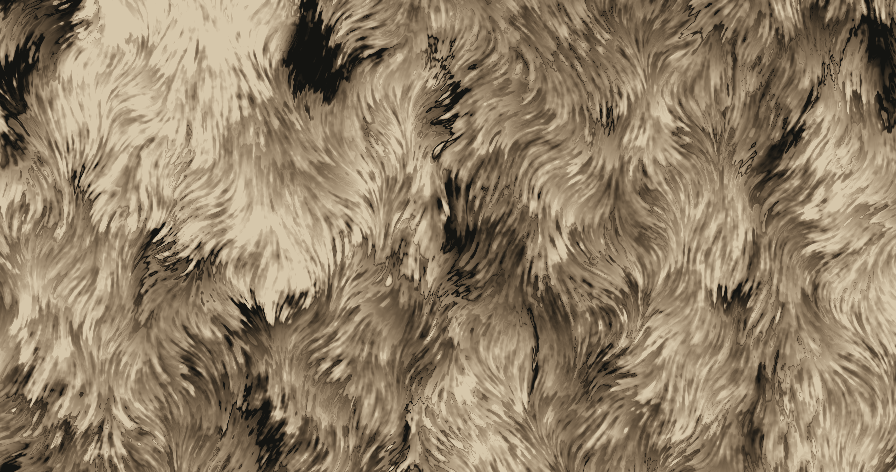
This texture is drawn by a Shadertoy shader. Its source:

```glsl
vec3 hash3(vec2 cell) {
    vec3 h = fract(cell.xyx * vec3(0.1031, 0.1030, 0.0973));
    h += dot(h, h.yxz + 33.33);
    return fract((h.xxy + h.yzz) * h.zyx);
}

// Smooth cellular noise, -1 to 1: random cell values blended by distance
float cells(vec2 p) {
    vec2 base = floor(p);
    float total = 0.0, weights = 0.0;
    for (int y = -1; y <= 1; y++)
    for (int x = -1; x <= 1; x++) {
        vec2 cell = base + vec2(x, y);
        vec3 rnd = hash3(cell);
        vec2 d = cell + rnd.xy - p;
        float w = exp(-7.0 * dot(d, d));
        total += w * (2.0 * rnd.z - 1.0);
        weights += w;
    }
    return total / weights;
}

// Direction of the hair: mostly upright, with swirls
vec2 hairDirection(vec2 p) {
    float angle = 0.15
        + 0.55 * sin(9.0 * p.x + 2.0 * sin(6.0 * p.y + 1.0))
        + 0.45 * sin(13.0 * p.y - 7.0 * p.x + 2.0 * sin(11.0 * p.x))
        + 0.25 * sin(31.0 * p.x + 23.0 * p.y);
    return vec2(sin(angle), cos(angle));
}

// Brightness of the pelt without single hairs
float peltTone(vec2 p) {
    vec2 w = p + 0.045 * vec2(cells(p * 6.0), cells(p * 6.0 + 40.0));
    w += 0.012 * vec2(cells(p * 19.0 + 11.0), cells(p * 19.0 + 70.0));

    float patches = 0.24 * cells(w * vec2(6.0, 3.5))
                  + 0.16 * cells(w * vec2(15.0, 10.0) + 7.0)
                  + 0.11 * cells(w * 36.0 + 15.0);

    // Deep upright folds, broken into short pieces
    float fold = cells(w * vec2(5.5, 2.7) + 20.0);
    float broken = smoothstep(-0.1, 0.45, cells(w * vec2(7.0, 6.0) + 60.0));
    float deep = broken * (1.0 - smoothstep(0.0, 0.17, abs(fold)));
    float shade = broken * (1.0 - smoothstep(0.0, 0.5, abs(fold)));

    // Small gaps between tufts
    float tuft = abs(cells(w * vec2(17.0, 10.0) + 80.0));
    float loose = smoothstep(0.0, 0.5, cells(w * 5.0 + 95.0));
    float small = loose * (1.0 - smoothstep(0.0, 0.2, tuft));

    return 0.76 + patches + 0.22 * fold - 0.75 * deep - 0.17 * shade - 0.38 * small;
}

void mainImage(out vec4 fragColor, in vec2 fragCoord) {
    vec2 p = fragCoord / iResolution.y;

    // Smear fine and coarse grain along the hair
    float hair = 0.0, clump = 0.0;
    vec2 q = p;
    for (int i = 0; i < 14; i++) {
        hair += cells(q * 170.0) / 14.0;
        clump += cells(q * 58.0 + 30.0) / 14.0;
        q += 0.0025 * hairDirection(q);
    }

    // Hairs carry the tone of their roots, which frays the folds
    vec2 root = p + hairDirection(p) * (0.09 * hair + 0.05 * clump);
    float tone = peltTone(root) + 0.65 * hair + 0.24 * clump;
    tone = clamp(tone, -0.12, 1.15);

    // Dark brown to cream, warmer in the middle
    vec3 color = mix(vec3(0.15, 0.13, 0.10), vec3(0.75, 0.68, 0.57), tone);
    color -= vec3(0.0, 0.027, 0.045) * 4.0 * tone * (1.0 - tone);
    fragColor = vec4(color, 1.0);
}
```
